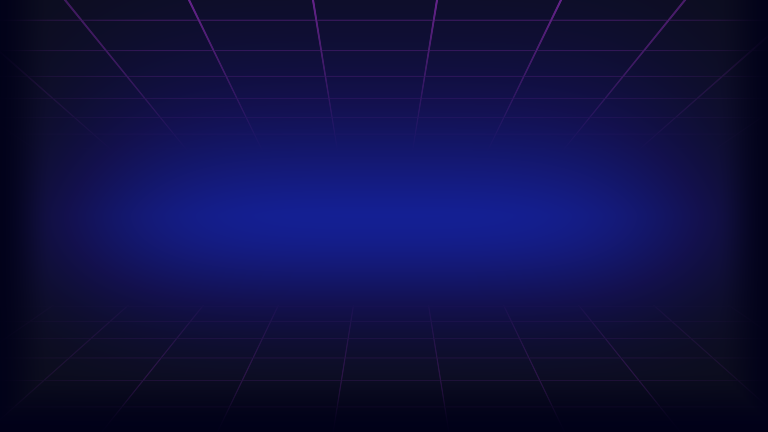
A Shadertoy shader for this background:

```glsl
// Dark blue glow band between two faint purple perspective grids.

// Coverage of a line of given half width at a distance, smoothed over one pixel.
float lineCover(float dist, float halfWidth) {
    float pixel = 1.0 / iResolution.y;
    float strength = min(1.0, 2.0 * halfWidth / pixel);
    return strength * (1.0 - smoothstep(0.0, pixel, dist - halfWidth + 0.5 * pixel));
}

// Perspective grid: x is measured from its axis, depth from its vanishing point.
// Returns the cover of the converging lines and of the level lines.
vec2 grid(float x, float depth, float spread, float phase, float boldness) {
    float column = x / (depth * spread);
    float lean = column * spread;
    float columnDist = abs(fract(column) - 0.5) * depth * spread / sqrt(1.0 + lean * lean);
    float row = 9.113 / depth - phase;
    float rowDist = abs(fract(row + 0.5) - 0.5) * depth * depth / 9.113;
    return vec2(lineCover(columnDist, 0.0012 + 0.0013 * boldness),
                lineCover(rowDist, 0.0012));
}

// Ramp from near black through indigo to blue.
vec3 glowColor(float g) {
    vec3 low = mix(vec3(0.045, 0.05, 0.105), vec3(0.073, 0.063, 0.30), g / 0.42);
    vec3 high = mix(vec3(0.073, 0.063, 0.30), vec3(0.08, 0.122, 0.575), (g - 0.42) / 0.58);
    return g < 0.42 ? low : high;
}

void mainImage(out vec4 fragColor, in vec2 fragCoord) {
    vec2 p = fragCoord / iResolution.y;
    float halfAspect = 0.5 * iResolution.x / iResolution.y;
    float x = p.x - halfAspect;

    // Wide glow, softer above its core than below
    float rise = p.y - 0.502;
    float vertical = rise > 0.0 ? exp(-pow(rise / 0.296, 1.35))
                                : exp(-pow(-rise / 0.231, 1.9));
    float across = exp(-pow(abs(x) / 0.764, 4.0));
    vec3 color = glowColor(vertical * across);

    // Ceiling and floor grids, fading towards the glow and the sides
    vec3 purple = vec3(0.45, 0.15, 0.60);
    float sides = 1.0 - 0.65 * smoothstep(0.5, 0.9, abs(x));
    float ceilingFade = clamp((p.y - 0.65) / 0.35, 0.0, 1.0);
    float floorFade = clamp((0.295 - p.y) / 0.2, 0.0, 1.0);
    if (ceilingFade > 0.0) {
        vec2 cover = grid(x + 0.0208, p.y - 0.1157, 0.3246, 0.88, ceilingFade);
        float alpha = max(cover.x * 0.85, cover.y * 0.55);
        color = mix(color, purple, alpha * ceilingFade * sides);
    }
    if (floorFade > 0.0) {
        vec2 cover = grid(x - 0.0162, 0.8356 - p.y, 0.3205, 0.72, 0.2);
        float alpha = max(cover.x * 0.33, cover.y * 0.22);
        color = mix(color, purple, alpha * sqrt(floorFade) * sides);
    }

    // Navy shade along the side and bottom edges
    float edge = halfAspect - abs(x);
    float shade = max(0.9 * (1.0 - smoothstep(-0.01, 0.12, edge)),
                      0.95 * (1.0 - smoothstep(0.0, 0.15, p.y)));
    color = mix(color, vec3(0.0, 0.0, 0.095), shade);

    fragColor = vec4(color, 1.0);
}
```
